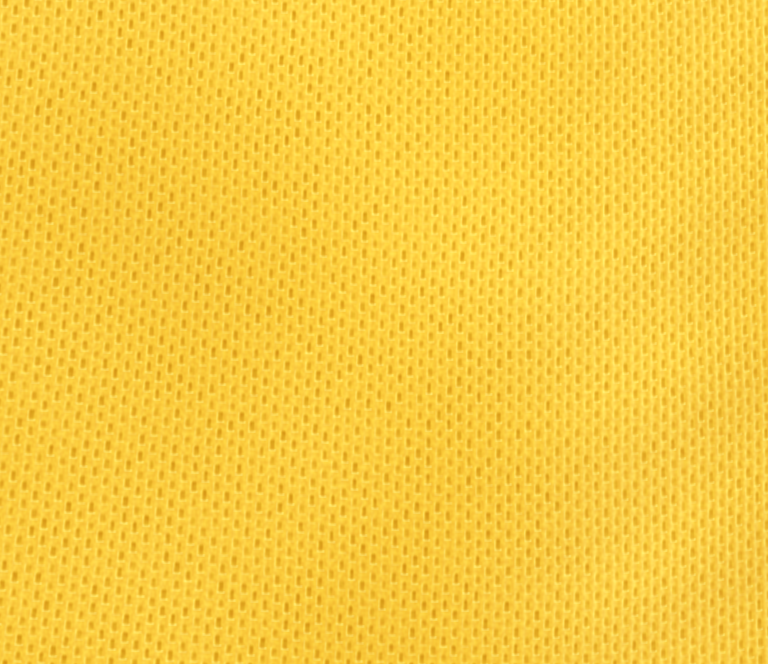
This texture is drawn by a WebGL 1 fragment shader. Its source:

```glsl
precision highp float;

uniform vec2 u_resolution;

const vec2 REPEATS = vec2(76.0, 37.0);    // knit columns, holes per column
const float RIGHT_SQUEEZE = 0.12;         // columns narrow to the right
const float COLUMN_LEAN = 0.100;          // lean of the columns on the left
const float UPRIGHT_AT = 0.80;            // where the columns stand upright
const float ROW_DROP = 0.060;             // fall of the rows on the left
const float ROW_RISE = 0.220;             // rise of the rows on the far right
const float BEND = 0.004;                 // uneven stretch of the cloth
const vec2 HOLE_HALF = vec2(0.16, 0.21);  // half size in cell units
const float HOLE_ROUND = 0.13;
const float HOLE_SOFT = 0.08;
const float GRAIN = 0.09;
const float FOLD_LIGHT = 0.040;
const vec3 LIGHT_RESPONSE = vec3(0.5, 1.0, 1.3);

const vec3 CLOTH = vec3(0.990, 0.805, 0.230);
const vec3 PALE = vec3(0.990, 0.820, 0.295);
const vec3 LIGHT = vec3(1.000, 0.910, 0.440);
const vec3 SHADE = vec3(0.950, 0.740, 0.175);
const vec3 HOLE = vec3(0.850, 0.610, 0.090);

float hash(vec2 p) {
  return fract(sin(dot(p, vec2(127.1, 311.7))) * 4375.85);
}

vec2 gradientAt(vec2 cell) {
  float angle = 6.2832 * hash(cell);
  return vec2(cos(angle), sin(angle));
}

float gradientNoise(vec2 p) {
  vec2 i = floor(p);
  vec2 f = fract(p);
  vec2 u = f * f * f * (f * (f * 6.0 - 15.0) + 10.0);
  float a = dot(gradientAt(i), f);
  float b = dot(gradientAt(i + vec2(1.0, 0.0)), f - vec2(1.0, 0.0));
  float c = dot(gradientAt(i + vec2(0.0, 1.0)), f - vec2(0.0, 1.0));
  float d = dot(gradientAt(i + 1.0), f - 1.0);
  return mix(mix(a, b, u.x), mix(c, d, u.x), u.y);
}

float roundedBox(vec2 p, vec2 halfSize, float radius) {
  vec2 q = abs(p) - halfSize + radius;
  return length(max(q, 0.0)) + min(max(q.x, q.y), 0.0) - radius;
}

// Bends the flat canvas into the drape of the cloth.
vec2 drape(vec2 uv) {
  float x = uv.x + RIGHT_SQUEEZE * uv.x * (uv.x - 1.0);
  x -= COLUMN_LEAN * (uv.y - 0.5) * (UPRIGHT_AT - uv.x);
  float far = max(uv.x - 0.5, 0.0);
  float y = uv.y + ROW_DROP * uv.x - ROW_RISE * far * far;
  vec2 stretch = vec2(gradientNoise(uv * 4.0), gradientNoise(uv * 4.0 + 17.0));
  return vec2(x, y) + BEND * stretch;
}

void main() {
  vec2 uv = gl_FragCoord.xy / u_resolution;
  vec2 aspect = vec2(u_resolution.x / u_resolution.y, 1.0);
  float rightSide = smoothstep(0.5, 0.95, uv.x);

  // Staggered cells: every other column is shifted by half a repeat.
  vec2 grid = drape(uv) * REPEATS;
  float column = floor(grid.x);
  grid.y += 0.5 * mod(column, 2.0);
  vec2 cell = vec2(column, floor(grid.y));
  vec2 local = fract(grid) - 0.5;
  float wear = hash(cell);
  float wear2 = hash(cell + 53.0);
  float ribPhase = 6.2832 * local.x;
  local += 0.12 * (vec2(wear, wear2) - 0.5);

  // Broad folds and light on the cloth.
  float folds = gradientNoise(uv * vec2(3.0, 2.5) + 4.0);
  float diagonal = gradientNoise(vec2(dot(uv, vec2(-3.0, 5.0)), uv.x + uv.y) * 1.6);
  float glow = smoothstep(0.8, 0.0, length((uv - vec2(0.68, 0.85)) * aspect));
  vec3 color = mix(CLOTH, PALE, clamp(0.2 + 0.4 * rightSide + 0.9 * folds, 0.0, 1.0));
  float light = 0.990 + 0.030 * glow + FOLD_LIGHT * (folds + diagonal * rightSide);
  light -= 0.020 * rightSide * (1.0 - uv.y);

  // Rounded ribs between the columns, stronger on the right.
  float rib = sin(ribPhase);
  color = mix(color, SHADE, (0.20 + 0.32 * rightSide) * max(rib, 0.0));
  color = mix(color, LIGHT, (0.18 + 0.24 * rightSide) * max(-rib, 0.0));

  // Hole with a dark core, deeper at its upper end.
  vec2 halfSize = HOLE_HALF * vec2(0.8 + 0.4 * wear2, 0.75 + 0.5 * wear);
  float soft = HOLE_SOFT + REPEATS.x / u_resolution.x * 0.4;
  float holeDistance = roundedBox(local, halfSize, HOLE_ROUND);
  float hole = 1.0 - smoothstep(-soft, soft, holeDistance);
  float depth = mix(0.50, 1.0, wear) * mix(1.0, 0.75, rightSide);
  depth *= 0.7 + 0.3 * smoothstep(-0.2, 0.2, local.y);

  // Lit yarn beside the hole and the loop crossing below it.
  float side = 1.0 - smoothstep(0.0, 0.16, abs(local.x + 0.32));
  side *= 1.0 - smoothstep(0.15, 0.36, abs(local.y));
  float loop = 1.0 - smoothstep(0.03, 0.12, abs(local.y + 0.31));
  loop *= 1.0 - smoothstep(0.22, 0.48, abs(local.x));
  color = mix(color, LIGHT, 0.50 * side * (0.4 + 0.6 * wear2));
  color = mix(color, LIGHT, 0.80 * loop * (0.3 + 0.7 * wear));
  color = mix(color, SHADE, 0.40 * (1.0 - smoothstep(0.0, 0.20, holeDistance)));
  color = mix(color, HOLE, hole * depth);

  // Fine fibre grain, with more swing in the blue.
  float fibre = gradientNoise(uv * aspect * vec2(170.0, 140.0));
  color *= pow(vec3(light), LIGHT_RESPONSE);
  color *= 1.0 + GRAIN * fibre * vec3(0.3, 1.0, 2.0);

  gl_FragColor = vec4(clamp(color, 0.0, 1.0), 1.0);
}
```
